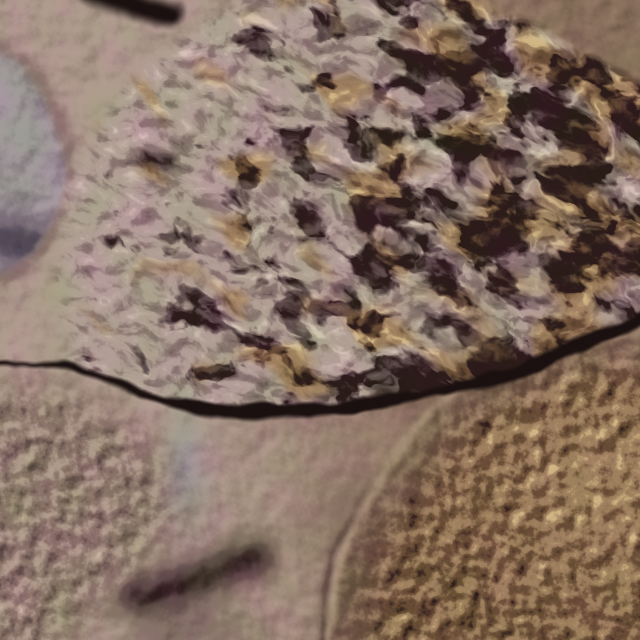
Give the GLSL for this texture, as a Shadertoy shader.

```glsl
// Weathered rubble wall: a large pitted boulder above a dark open joint, with
// mortar and grainy stones around it. Each region sets a tone and a warmth from
// warped gradient noise; two colour ramps then turn these into stone colours.

const vec3 SOOT  = vec3(0.17, 0.105, 0.10);
const vec3 SHADE = vec3(0.37, 0.30, 0.30);
const vec3 STONE = vec3(0.53, 0.45, 0.43);
const vec3 PALE  = vec3(0.69, 0.62, 0.58);
const vec3 CHALK = vec3(0.83, 0.76, 0.71);
const vec3 BROWN = vec3(0.41, 0.30, 0.21);
const vec3 OCHRE = vec3(0.62, 0.50, 0.37);
const vec3 CREAM = vec3(0.82, 0.71, 0.52);
const vec3 BLUE_TINT = vec3(-0.05, -0.01, 0.05);
const vec3 PURPLE_TINT = vec3(0.05, -0.03, 0.06);

const vec2 STREAK_DIR = vec2(0.90, -0.43);  // grain falls to the right
const float STREAK_STRETCH = 1.5;
const float PIT_SCALE = 13.0;
const float GRAIN_SCALE = 36.0;
const float EDGE_WOBBLE = 0.016;
const float JOINT_WIDTH = 0.009;

vec2 hash2(vec2 p) {
    vec3 q = fract(vec3(p.xyx) * vec3(0.1031, 0.1030, 0.0973));
    q += dot(q, q.yzx + 33.33);
    return fract((q.xx + q.yz) * q.zy) * 2.0 - 1.0;
}

float noise(vec2 p) {
    vec2 i = floor(p), f = fract(p);
    vec2 u = f * f * f * (f * (f * 6.0 - 15.0) + 10.0);
    vec2 e = vec2(1.0, 0.0);
    float low  = mix(dot(hash2(i), f), dot(hash2(i + e), f - e), u.x);
    float high = mix(dot(hash2(i + e.yx), f - e.yx), dot(hash2(i + 1.0), f - 1.0), u.x);
    return mix(low, high, u.y);
}

float fbm(vec2 p) {
    float sum = 0.0, amp = 1.0;
    for (int i = 0; i < 4; i++) {
        sum += amp * noise(p);
        p = mat2(1.6, 1.2, -1.2, 1.6) * p + 7.3;
        amp *= 0.5;
    }
    return sum;
}

// Shading of a bumpy surface lit from the upper left
float relief(vec2 p) {
    return fbm(p) - fbm(p + vec2(-0.28, 0.32));
}

float bell(float d, float width) {
    return exp(-d * d / (width * width));
}

float blob(vec2 p, vec2 centre, vec2 size) {
    vec2 d = (p - centre) / size;
    return exp(-dot(d, d));
}

float inside(float d, float soft) {
    return 1.0 - smoothstep(-soft, soft, d);
}

float segment(vec2 p, vec2 a, vec2 b) {
    vec2 ab = b - a;
    return length(p - a - ab * clamp(dot(p - a, ab) / dot(ab, ab), 0.0, 1.0));
}

// Height of the open joint below the boulder
float jointHeight(float x) {
    float right = max(x - 0.42, 0.0) / 0.58;
    return 0.36 + 0.14 * right * right + 0.072 * (1.0 - smoothstep(0.08, 0.30, x));
}

// Tone in x, warmth in y
vec2 boulder(vec2 p) {
    vec2 q = vec2(dot(p, STREAK_DIR), STREAK_STRETCH * dot(p, -STREAK_DIR.yx * vec2(-1.0, 1.0) * vec2(-1.0)));
    q.y = STREAK_STRETCH * dot(p, vec2(-STREAK_DIR.y, STREAK_DIR.x));
    q += 0.03 * vec2(fbm(q * 9.0), fbm(q * 9.0 + 17.0));
    float decay = smoothstep(0.12, 0.68, p.x - 0.35 * (p.y - 0.6));
    decay *= 1.0 - 0.5 * blob(p, vec2(0.78, 0.48), vec2(0.2, 0.06));
    decay = max(decay, 0.75 * blob(p, vec2(0.31, 0.51), vec2(0.10, 0.07)));
    float pit = smoothstep(-0.04, 0.20, fbm(q * PIT_SCALE) + mix(-0.32, 0.10, decay));
    float vein = bell(fbm(q * 10.0 + 5.0), 0.09);
    float tone = mix(0.80, 0.62, decay) - 0.52 * pit + 0.42 * relief(q * 24.0);
    tone += 0.24 * vein * (1.0 - 0.6 * pit) * decay;
    tone += 0.16 * blob(p, vec2(0.51, 0.48), vec2(0.12, 0.06));
    float warmth = smoothstep(-0.02, 0.35, noise(q * 11.0 + 3.0) + 0.45 * (p.x - 0.5));
    return vec2(tone, warmth);
}

vec3 stoneColour(float tone, float warmth) {
    vec3 cool = mix(SOOT, SHADE, smoothstep(0.08, 0.36, tone));
    cool = mix(cool, STONE, smoothstep(0.36, 0.60, tone));
    cool = mix(cool, PALE, smoothstep(0.60, 0.82, tone));
    cool = mix(cool, CHALK, smoothstep(0.85, 1.15, tone));
    vec3 warm = mix(SOOT, BROWN, smoothstep(0.08, 0.42, tone));
    warm = mix(warm, OCHRE, smoothstep(0.42, 0.72, tone));
    warm = mix(warm, CREAM, smoothstep(0.74, 1.05, tone));
    return mix(cool, warm, clamp(warmth, 0.0, 1.0));
}

void mainImage(out vec4 fragColor, in vec2 fragCoord) {
    vec2 uv = fragCoord / iResolution.xy;
    vec2 p = uv + EDGE_WOBBLE * vec2(fbm(uv * 7.0), fbm(uv * 7.0 + 31.0));
    float grain = relief(uv * GRAIN_SCALE);

    // Mortar, duller and warmer to the right
    float rightward = smoothstep(0.25, 0.75, p.x);
    vec2 look = vec2(0.78 - 0.20 * rightward + 0.10 * grain + 0.10 * fbm(p * 8.0), 0.15 + 0.4 * rightward);

    // Upper left stone
    float left = length(p - vec2(-0.09, 0.74)) - 0.19;
    float leftMask = inside(left, 0.012);
    float leftTone = 0.76 + 0.2 * fbm(p * 11.0) - 0.4 * blob(p, vec2(0.02, 0.63), vec2(0.06, 0.035));
    look = mix(look, vec2(leftTone + 0.12 * grain, 0.1), leftMask);
    look.x -= 0.12 * bell(left - 0.01, 0.012);

    // Lower left stone with its cast shadow
    float lower = max(length((p - vec2(0.03, 0.17)) / vec2(0.28, 0.25)) - 1.0, (p.x - p.y - 0.14) * 2.5);
    float core = inside(lower + 0.18, 0.15);
    look = mix(look, vec2(0.72 - 0.08 * core + (0.12 + 0.32 * core) * grain, 0.22), inside(lower, 0.06));
    float shadow = bell(segment(p, vec2(0.22, 0.07), vec2(0.40, 0.125)), 0.032);
    look.x -= 0.55 * shadow + 0.2 * blob(p, vec2(0.28, 0.02), vec2(0.1, 0.05));

    // Lower right ochre stone with a pale rim
    float ochre = length(p - vec2(1.0, 0.0)) - 0.48;
    float ochreCore = inside(ochre + 0.05, 0.05);
    float glow = blob(p, vec2(0.95, 0.24), vec2(0.2, 0.16));
    float ochreTone = 0.50 + 0.20 * glow + (0.15 + 0.45 * ochreCore) * grain + 0.12 * fbm(p * 18.0);
    look = mix(look, vec2(ochreTone, 0.55 + 0.45 * ochreCore), inside(ochre, 0.008));
    look.x += 0.16 * bell(ochre, 0.008) - 0.22 * bell(ochre - 0.013, 0.007) * inside(p.y - 0.2, 0.1);

    // Pitted boulder, bounded by the joint, the left shoulder and a mortar corner
    float above = p.y - jointHeight(p.x);
    float climb = max(p.y - 0.65, 0.0) / 0.35;
    float shoulder = 0.10 + 0.28 * climb * climb - p.x;
    float corner = dot(p - vec2(0.92, 0.91), vec2(0.47, 0.88));
    float body = inside(-above, 0.006) * inside(shoulder, 0.025) * inside(corner, 0.012);
    look = mix(look, boulder(uv), body);
    look.x -= 0.5 * blob(p, vec2(0.25, 0.745), vec2(0.035, 0.025));

    // Open joint and the dark gap at the top
    float joint = JOINT_WIDTH * (0.45 + 0.75 * smoothstep(0.08, 0.35, p.x)) * (1.0 + noise(p * 14.0));
    float gap = inside(abs(above) - joint, 0.005);
    gap = max(gap, inside(segment(p, vec2(0.14, 1.015), vec2(0.27, 0.98)) - 0.016, 0.012));
    look.x -= 0.2 * bell(above - 0.015, 0.02) * rightward;

    // Colour
    vec3 colour = stoneColour(look.x, look.y);
    colour += BLUE_TINT * (leftMask + blob(p, vec2(0.29, 0.27), vec2(0.03, 0.08)));
    colour += PURPLE_TINT * noise(uv * 16.0 + 9.0) * (1.0 - 0.6 * look.y);
    colour = mix(colour, SOOT * 0.6, gap);
    fragColor = vec4(clamp(colour, 0.0, 1.0), 1.0);
}
```
